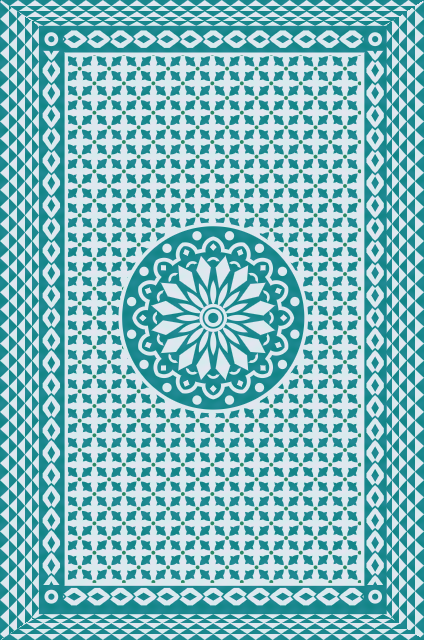
A WebGL 2 fragment shader for this pattern:

```glsl
#version 300 es
precision highp float;
// Teal and white woven rug: triangle border, braided frame, leaf lattice, mandala.
uniform vec2 u_resolution;
out vec4 fragColor;

const float PI = 3.14159265;
const vec2 SIZE = vec2(512.0, 768.0);    // design units spanning the canvas
const vec2 CENTER = vec2(257.5, 381.5);

// Antialiased coverage of a signed distance
float fill(float d, float px) { return clamp(0.5 - d / px, 0.0, 1.0); }

float box(vec2 p, vec2 halfSize) {
  vec2 d = abs(p) - halfSize;
  return max(d.x, d.y);
}

// Pointed lens, long axis along y
float lens(vec2 p, float len, float wid) {
  float r = (len * len + wid * wid) / (2.0 * wid);
  return length(vec2(abs(p.x) + r - wid, p.y)) - r;
}

// Kite along y: inner tip, widest point, outer tip
float kite(vec2 p, vec3 y, float wid) {
  float rise = (p.y - y.x) / (y.y - y.x);
  float fall = (y.z - p.y) / (y.z - y.y);
  return (abs(p.x) - wid * min(rise, fall)) * 0.88;
}

// Folds the plane into one of n sectors; y runs outwards
vec2 sector(vec2 p, float n, float turn) {
  float step_ = 2.0 * PI / n;
  float a = atan(p.x, p.y) + turn * step_;
  a = mod(a + 0.5 * step_, step_) - 0.5 * step_;
  return length(p) * vec2(sin(a), cos(a));
}

// White share of the mitred rows of triangles
float triangleBorder(vec2 p, float px) {
  vec2 edge = min(p, SIZE - p);
  vec2 depth = edge / vec2(47.0, 31.0);
  bool side = depth.x < depth.y;
  float t = side ? depth.x : depth.y;
  float along = side ? p.y - CENTER.y : p.x - CENTER.x;
  float rowPos = 5.0 * t * (0.82 + 0.18 * t);
  float row = floor(rowPos);
  float period = 20.5;
  float s = mod(along + row * 0.5 * period, period) - 0.5 * period;
  float slope = 0.5 * period / (side ? 9.4 : 6.2);
  float d = abs(s) - 0.5 * period * fract(rowPos);
  return fill(d / sqrt(1.0 + slope * slope), px);
}

// White share of a braid of diamond links
float braid(float across, float along, float period, float px) {
  float s = mod(along + 0.5 * period, period) - 0.5 * period;
  float w = abs(across);
  float link = (w * 1.35 + abs(s) - 0.62 * period) * 0.6;
  float eye = (w * 1.7 + abs(s) - 0.29 * period) * 0.55;
  float cut = mod(along - w * 0.9 + 0.12 * period, period) - 0.5 * period;
  float gap = max(abs(cut) * 0.74 - 1.0, w - 8.0);
  float d = max(max(link, w - 10.5), -min(eye, gap));
  return fill(d, px);
}

float chainFrame(vec2 p, float px) {
  vec2 rail = vec2(195.5, 334.5);
  vec2 q = abs(p - CENTER);
  vec2 off = q - rail;
  float sides = braid(off.x, q.y, 27.0, px) * fill(q.y - rail.y + 14.0, px);
  float ends = braid(off.y, q.x, 28.0, px) * fill(q.x - rail.x + 14.0, px);
  float ring = fill(abs(length(off) - 6.0) - 2.3, px);
  return max(max(sides, ends), ring);
}

// Leaf coverage in x, dot coverage in y
vec2 leafLattice(vec2 p, float px) {
  vec2 pitch = vec2(17.8, 17.6);
  vec2 c = (p - vec2(203.0, 188.0)) / pitch;
  vec2 cell = floor(c);
  vec2 f = fract(c) - 0.5;
  if (mod(cell.x + cell.y, 2.0) > 0.5) f.x = -f.x;
  vec2 leaf = vec2(f.x - f.y, f.x + f.y) * pitch.x * 0.7071;
  float d = min(lens(leaf, 8.6, 3.9), lens(leaf.yx, 7.0, 2.7));
  float dotDist = length((abs(f) - 0.5) * pitch);
  float hasDot = step(0.0, f.x * f.y);
  return vec2(fill(d, px), fill(dotDist - 2.3, px) * hasDot);
}

// White share inside the round medallion
float mandala(vec2 p, float px) {
  float r = length(p);
  vec2 a = sector(p, 16.0, 0.0);
  vec2 b = sector(p, 16.0, 0.5);
  float scallop = min(length(vec2(abs(a.x) + 3.0, a.y - 81.0)) - 17.0, r - 84.0);
  float d = abs(scallop + 2.3) - 2.3;
  d = min(d, length(b - vec2(0.0, 100.5)) - 5.6);           // outer beads
  d = min(d, kite(a, vec3(80.5, 85.0, 89.5), 4.2));         // lobe jewels
  float crescent = max(abs(length(a - vec2(0.0, 65.0)) - 6.5) - 1.6, 68.0 - a.y);
  d = min(d, crescent);
  d = min(d, kite(b, vec3(36.0, 60.0, 76.0), 9.0));         // broad petals
  d = min(d, lens(a - vec2(0.0, 30.0), 15.0, 3.7));         // inner rays
  d = min(d, abs(r - 14.8) - 2.0);                          // hub rings
  d = min(d, abs(r - 8.4) - 2.3);
  return fill(d, px);
}

void main() {
  vec2 uv = gl_FragCoord.xy / u_resolution;
  vec2 p = vec2(uv.x, 1.0 - uv.y) * SIZE;
  float px = SIZE.x / u_resolution.x;

  // Soft dye variation from layered sines
  float dye = 0.5 + 0.25 * sin(p.x * 0.31 + 2.0 * sin(p.y * 0.17)) + 0.25 * sin(p.y * 0.43);
  vec3 teal = mix(vec3(0.07, 0.52, 0.53), vec3(0.13, 0.54, 0.58), dye);
  vec3 white = mix(vec3(0.84, 0.92, 0.93), vec3(0.89, 0.90, 0.94), dye);
  vec3 leafGreen = vec3(0.16, 0.54, 0.40);

  // Border and braided frame
  float light = triangleBorder(p, px);
  float frame = fill(box(p - vec2(257.0, 384.0), vec2(210.0, 353.0)), px);
  light = mix(light, chainFrame(p, px), frame);
  vec3 color = mix(teal, white, light);

  // Leaf field
  vec2 fieldPos = p - vec2(259.0, 383.0);
  vec2 lattice = leafLattice(p, px);
  float inset = fill(box(fieldPos, vec2(177.0, 316.5)), px);
  vec3 fieldColor = mix(white, teal, lattice.x * inset);
  fieldColor = mix(fieldColor, leafGreen, lattice.y * inset);
  color = mix(color, fieldColor, fill(box(fieldPos, vec2(181.0, 320.0)), px));

  // Medallion with its pale rim
  vec2 m = p - CENTER;
  color = mix(color, white, fill(length(m) - 114.5, px));
  color = mix(color, mix(teal, white, mandala(m, px)), fill(length(m) - 110.0, px));

  fragColor = vec4(color, 1.0);
}
```
